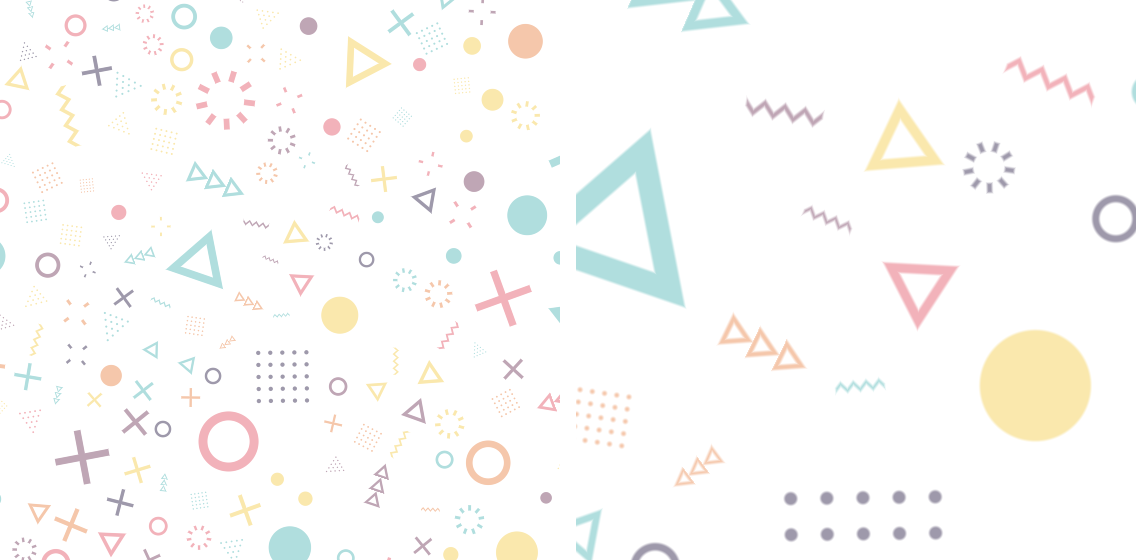
Left, the full canvas; right, a detail of the centre.
This pattern is drawn by a WebGL 2 fragment shader. Its source:

```glsl
#version 300 es
precision highp float;
// Pastel confetti of discs, rings, crosses, triangles, dot arrays, ticks and zigzags on white.

#define CELL 0.14              // side of a coarse cell
#define TILT 0.38              // rotation of the hidden grid
#define BIG_SIZE vec2(0.040, 0.066)
#define SMALL_SIZE vec2(0.014, 0.031)
#define EMPTY 0.10             // share of small cells left blank
#define SOFTNESS 0.0011        // edge blur
#define SEED 7.0
#define TAU 6.2831853

uniform vec2 u_resolution;
out vec4 fragColor;

const vec3 YELLOW = vec3(0.98, 0.91, 0.68);
const vec3 PINK   = vec3(0.95, 0.70, 0.73);
const vec3 TEAL   = vec3(0.69, 0.87, 0.87);
const vec3 SLATE  = vec3(0.62, 0.60, 0.67);
const vec3 PEACH  = vec3(0.96, 0.78, 0.67);
const vec3 MAUVE  = vec3(0.75, 0.65, 0.71);
const vec3 PALETTE[9] = vec3[9](YELLOW, SLATE, PINK, TEAL, PEACH, YELLOW, PINK, TEAL, MAUVE);

vec3 hash(vec2 p) {
    vec3 q = fract(vec3(p.xyx) * vec3(0.1031, 0.1030, 0.0973));
    q += dot(q, q.yxz + 33.33);
    return fract((q.xxy + q.yzz) * q.zyx);
}

mat2 rotation(float a) {
    return mat2(cos(a), sin(a), -sin(a), cos(a));
}

// Distances below are for shapes that fit the unit circle.
float box(vec2 p, vec2 halfSize) {
    vec2 d = abs(p) - halfSize;
    return max(d.x, d.y);
}

float ring(vec2 p) {
    return abs(length(p) - 0.74) - 0.13;
}

float cross4(vec2 p) {
    return min(box(p, vec2(1.0, 0.125)), box(p, vec2(0.125, 1.0)));
}

float triangle(vec2 p, float stroke) {
    float d = max(abs(p.x) * 0.866 + p.y * 0.5, -p.y) - 0.5;
    return abs(d + stroke) - stroke;
}

float dotSquare(vec2 p) {
    const float gap = 0.34;
    return length(p - gap * clamp(round(p / gap), -2.0, 2.0)) - 0.06;
}

float dotTriangle(vec2 p) {
    const float gap = 0.36;
    float row = clamp(round((0.7 - p.y) / gap), 0.0, 4.0);
    float col = clamp(round(p.x / gap + row * 0.5), 0.0, row);
    return length(p - vec2((col - row * 0.5) * gap, 0.7 - row * gap)) - 0.06;
}

float ticks(vec2 p, float count) {
    float sector = TAU / count;
    float a = mod(atan(p.y, p.x), sector) - 0.5 * sector;
    return box(length(p) * vec2(cos(a), sin(a)) - vec2(0.8, 0.0), vec2(0.18, 0.095));
}

float zigzag(vec2 p) {
    float wave = (abs(fract(p.x * 2.0) - 0.5) - 0.25) * 0.56;
    return max(abs(p.y - wave) * 0.67 - 0.055, abs(p.x) - 0.95);
}

float triangleChain(vec2 p) {
    p.x -= 0.6 * clamp(round((p.x - 0.1) / 0.6), -1.0, 1.0);
    return triangle(p.yx / 0.4, 0.12) * 0.4;
}

float shape(vec2 p, int kind) {
    if (kind == 0) return length(p) - 0.66;
    if (kind == 1) return ring(p);
    if (kind == 2) return cross4(p);
    if (kind == 3) return triangle(p, 0.11);
    if (kind == 4) return dotSquare(p);
    if (kind == 5) return ticks(p, 9.0);
    if (kind == 6) return dotTriangle(p);
    if (kind == 7) return triangleChain(p);
    if (kind == 8) return ticks(p, 4.0);
    return zigzag(p);
}

void main() {
    vec2 uv = gl_FragCoord.xy / u_resolution.y;

    // Tilted rows with random shifts; one cell of each three stays whole, the rest split in four.
    vec2 grid = rotation(TILT) * uv / CELL + SEED;
    float row = floor(grid.y);
    grid.x += 3.0 * hash(vec2(row, SEED)).x + 30.0;
    float triple = floor(grid.x / 3.0);
    float chosen = floor(3.0 * hash(vec2(triple, row) + 51.0).y);
    bool big = mod(floor(grid.x), 3.0) == chosen;
    float split = big ? 1.0 : 2.0;
    vec2 id = floor(grid * split);
    vec3 pick = hash(id + 13.0 * split);
    vec3 place = hash(id + 71.0 * split);

    // Size, offset and turn of the piece, kept inside its cell.
    vec2 sizes = big ? BIG_SIZE : SMALL_SIZE;
    float size = mix(sizes.x, sizes.y, pick.x);
    float cellSide = CELL / split;
    vec2 offset = (place.xy * 2.0 - 1.0) * 0.95 * (0.5 * cellSide - size);
    vec2 local = (fract(grid * split) - 0.5) * cellSide - offset;
    local = rotation(place.z * TAU) * local / size;

    // Large pieces favour the plain kinds.
    int kind = int(10.0 * pow(pick.y, big ? 1.5 : 1.0));
    float d = shape(local, kind) * size;
    float edge = max(SOFTNESS, 0.6 / u_resolution.y);
    float ink = 1.0 - smoothstep(-edge, edge, d);
    if (!big && hash(id + 29.0).z < EMPTY) ink = 0.0;

    int tint = int(mod(id.x + 4.0 * id.y + floor(3.0 * pick.z), 9.0));
    fragColor = vec4(mix(vec3(1.0), PALETTE[tint], ink), 1.0);
}
```
